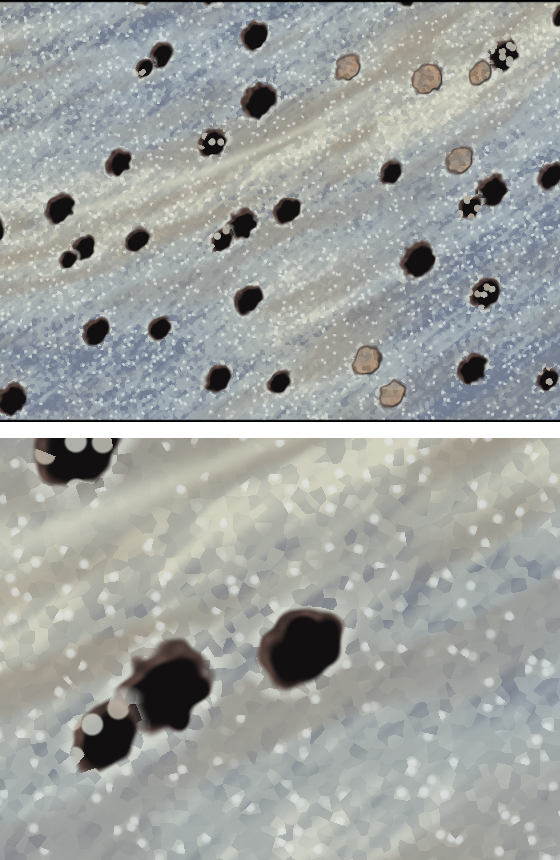
Top: the whole. Bottom: its middle third, enlarged.
A Shadertoy shader for this texture:

```glsl
// Macro view of cut hardwood: pale fibres in slanting bands, dotted with dark pores.
// Fibres are stretched noise over layered sines, the grit is cellular noise, and
// the pores are wobbly ellipses scattered on a tilted, jittered grid.

const vec3 PALE  = vec3(0.80, 0.82, 0.79);
const vec3 GREY  = vec3(0.65, 0.68, 0.68);
const vec3 TAUPE = vec3(0.58, 0.56, 0.53);
const vec3 SLATE = vec3(0.46, 0.49, 0.55);
const vec3 BLACK = vec3(0.07, 0.06, 0.065);
const vec3 BROWN = vec3(0.31, 0.24, 0.22);
const vec3 TAN   = vec3(0.68, 0.56, 0.45);

const float PORE_SPACING = 0.19;   // all lengths are in canvas heights
const float PORE_CHANCE  = 0.86;
const float PAIR_CHANCE  = 0.16;
const float ROW_TILT     = 0.33;
const float PORE_TILT    = 0.85;
const float FIBRE_TILT   = 0.66;
const float GRIT_SCALE   = 105.0;
const float FRAME_WIDTH  = 0.005;

vec2 hash2(vec2 c) {
    vec3 h = fract(c.xyx * vec3(0.1031, 0.1030, 0.0973));
    h += dot(h, h.yzx + 33.33);
    return fract((h.xx + h.yz) * h.zy);
}

mat2 turn(float a) { return mat2(cos(a), -sin(a), sin(a), cos(a)); }

float noise(vec2 p) {
    vec2 i = floor(p), f = fract(p);
    f = f * f * (3.0 - 2.0 * f);
    return mix(mix(hash2(i).x, hash2(i + vec2(1, 0)).x, f.x),
               mix(hash2(i + vec2(0, 1)).x, hash2(i + vec2(1, 1)).x, f.x), f.y);
}

// Cellular noise: distance to the nearest seed, and that seed's random value
vec2 cells(vec2 p) {
    vec2 i = floor(p), best = vec2(9.0, 0.0);
    for (int y = -1; y <= 1; y++)
    for (int x = -1; x <= 1; x++) {
        vec2 c = i + vec2(x, y);
        float d = length(c + hash2(c) - p);
        if (d < best.x) best = vec2(d, hash2(c + 71.0).x);
    }
    return best;
}

float blob(vec2 p, vec2 centre, vec2 size) {
    vec2 q = (p - centre) / size;
    return exp(-dot(q, q));
}

vec3 wood(vec2 p, vec2 grit) {
    // Curved coordinate that follows the bright ray
    float across = p.y - (0.46 + 0.18 * p.x + 0.20 * p.x * p.x);
    vec2 fibre = turn(FIBRE_TILT) * p;
    fibre.y += 0.012 * sin(fibre.x * 5.0);
    float broad = sin(p.x * 5.0 - p.y * 7.0) + 0.6 * sin(across * 21.0 + p.x * 3.0);
    float streak = noise(vec2(p.x * 3.0, across * 20.0));
    float thread = noise(fibre * vec2(16.0, 85.0));
    float hatch = sin(fibre.y * 520.0 + 3.0 * noise(fibre * 12.0));

    // Cream zones against blue-grey ones
    float cream = exp(-pow((across + 0.05) / 0.15, 2.0))
                + 0.8 * blob(p, vec2(0.72, 0.22), vec2(0.20, 0.27))
                + 0.6 * blob(p, vec2(0.02, 0.90), vec2(0.18, 0.25))
                + 0.5 * blob(p, vec2(1.00, 0.88), vec2(0.30, 0.20));
    cream = min(cream, 1.0);
    float tone = 0.30 + 0.27 * cream + 0.04 * broad + 0.40 * (streak - 0.5)
               + 0.30 * (thread - 0.5) + 0.025 * hatch + 0.34 * (grit.y - 0.5);
    vec3 col = mix(SLATE, GREY, smoothstep(0.02, 0.42, tone));
    col = mix(col, PALE, smoothstep(0.42, 0.85, tone));

    // Warm stains, then the two bright rays
    float stain = noise(vec2(p.x * 6.0, across * 26.0) + 40.0);
    col = mix(col, TAUPE, smoothstep(0.45, 0.85, stain) * (0.35 + 0.35 * cream));
    col *= mix(vec3(0.97, 1.0, 1.04), vec3(1.03, 1.0, 0.95), cream);
    float ray = exp(-pow(across / 0.012, 2.0)) * smoothstep(0.06, 0.14, p.x)
              * smoothstep(1.05, 0.65, p.x);
    ray += 0.6 * exp(-pow((across + 0.12) / 0.018, 2.0)) * smoothstep(0.75, 1.0, p.x);
    col = mix(col, PALE * vec3(1.03, 1.01, 0.96), 0.65 * ray);

    // Glinting grains
    float glint = smoothstep(0.55, 0.2, grit.x) * smoothstep(0.84, 0.92, grit.y);
    return mix(col, vec3(0.89, 0.91, 0.91), 0.65 * glint);
}

vec3 addPore(vec3 col, vec2 p, vec2 centre, float radius, float seed, vec2 grit, float px) {
    vec2 d = (p - centre) / radius;
    if (dot(d, d) > 5.0) return col;
    vec2 stretch = vec2(1.14, 0.88);
    float wobble = 0.30 * (noise(p * 75.0) - 0.5);
    float edge = length(turn(PORE_TILT) * d / stretch) + wobble;
    float soft = 0.07 + px / radius;

    // Crumbly pale lip, brown wall, then the deep hole set to the lower right
    float lip = smoothstep(1.55, 1.1, edge) * smoothstep(0.25, 0.75, grit.y);
    col = mix(col, PALE * 1.05, 0.7 * lip);
    float inside = smoothstep(1.0 + soft, 1.0 - soft, edge);
    float hole = length(turn(PORE_TILT) * (d - vec2(0.13, -0.10)) / stretch) + wobble;
    vec3 fill = BROWN * (0.75 + 0.5 * noise(p * 130.0));
    fill = mix(fill, BLACK, smoothstep(0.95, 0.72, hole));

    // Some pores are plugged, others hold loose crumbs
    if (seed < 0.17) {
        vec3 plug = mix(TAN, TAUPE, noise(p * 45.0)) * (0.85 + 0.25 * grit.y);
        fill = mix(fill, plug, smoothstep(1.0, 0.75, edge));
    } else if (seed < 0.32) {
        vec2 crumb = cells(p * 55.0);
        float lump = smoothstep(0.55, 0.4, crumb.x) * step(0.5, crumb.y);
        fill = mix(fill, mix(TAN, PALE, crumb.y), 0.85 * lump);
    }
    return mix(col, fill, inside);
}

void mainImage(out vec4 fragColor, in vec2 fragCoord) {
    float px = 1.0 / iResolution.y;
    vec2 p = fragCoord * px;
    vec2 grit = cells(p * GRIT_SCALE);
    vec3 col = wood(p, grit);

    // Pores in slanting rows, a few of them doubled
    mat2 rows = turn(ROW_TILT);
    vec2 home = floor(rows * p / PORE_SPACING);
    for (int y = -1; y <= 1; y++)
    for (int x = -1; x <= 1; x++) {
        vec2 c = home + vec2(x, y);
        vec2 shape = hash2(c + 17.0), odds = hash2(c + 53.0);
        if (odds.x > PORE_CHANCE) continue;
        vec2 centre = ((c + 0.5 + 0.56 * (hash2(c) - 0.5)) * PORE_SPACING) * rows;
        float radius = mix(0.024, 0.041, shape.x);
        col = addPore(col, p, centre, radius, shape.y, grit, px);
        if (odds.y < PAIR_CHANCE) {
            vec2 beside = centre - 1.75 * radius * vec2(0.78, 0.62);
            col = addPore(col, p, beside, radius * 0.75, odds.x, grit, px);
        }
    }

    // Thin dark edge along top and bottom
    float gap = min(p.y, 1.0 - p.y);
    col *= smoothstep(FRAME_WIDTH - px, FRAME_WIDTH + px, gap);
    fragColor = vec4(clamp(col, 0.0, 1.0), 1.0);
}
```
